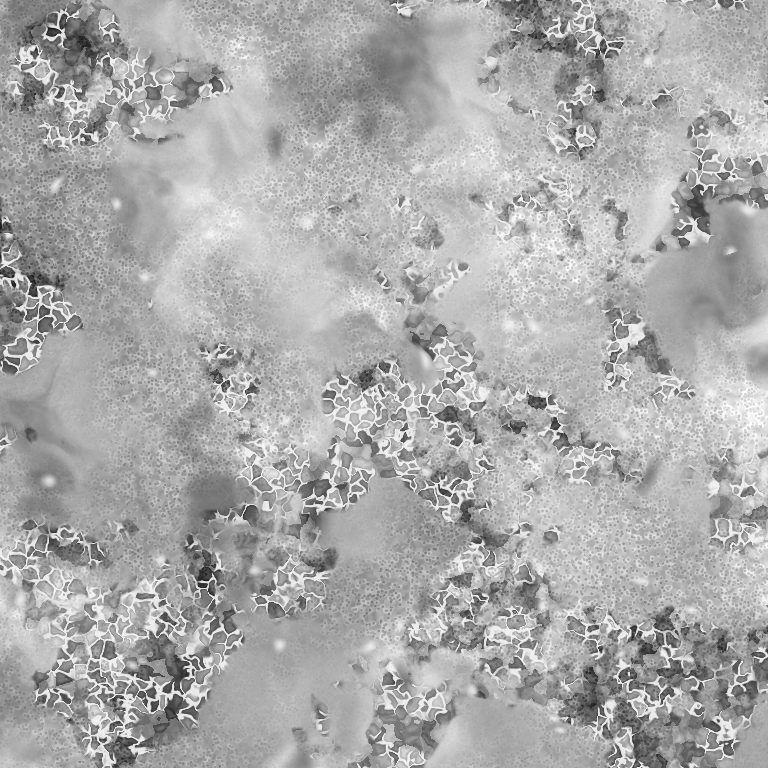
This texture is drawn by a WebGL 1 fragment shader. Its source:

```glsl
precision highp float;
// Weathered grey mineral surface: soft clouds, stippled grain, dark stains and
// clusters of crusty cells with thin bright rims. Every layer comes from one
// cellular noise: its blended tones make the clouds, its borders the rims.

uniform vec2 u_resolution;

const float BASE_GREY = 0.715;
const float RIM_GREY = 0.97;
const float STAIN_GREY = 0.30;
const float CRUST_SCALE = 62.0;
const float GRAIN_SCALE = 210.0;

vec3 hash3(vec2 p) {
  vec3 q = fract(p.xyx * vec3(0.1031, 0.1030, 0.0973));
  q += dot(q, q.yxz + 33.33);
  return fract((q.xxy + q.yzz) * q.zyx);
}

// Cellular noise: x nearest distance, y second nearest, z blended tone, w cell id.
vec4 cells(vec2 p, float seed) {
  vec2 base = floor(p);
  vec2 local = p - base;
  vec4 result = vec4(9.0, 9.0, 0.0, 0.0);
  float weightSum = 0.0;
  for (int j = -1; j <= 1; j++) {
    for (int i = -1; i <= 1; i++) {
      vec2 corner = vec2(float(i), float(j));
      vec3 rnd = hash3(base + corner + seed);
      float d = length(corner + rnd.xy - local);
      float weight = exp(-5.0 * d * d);
      result.z += weight * rnd.z;
      weightSum += weight;
      if (d < result.x) {
        result.y = result.x;
        result.x = d;
        result.w = rnd.z;
      } else {
        result.y = min(result.y, d);
      }
    }
  }
  result.z /= weightSum;
  return result;
}

// Layered blended tones, centred on 0.5.
float clouds(vec2 p, float seed) {
  float sum = 0.0;
  float amplitude = 0.5;
  float total = 0.0;
  for (int i = 0; i < 5; i++) {
    sum += amplitude * cells(p, seed).z;
    total += amplitude;
    amplitude *= 0.55;
    p = mat2(1.6, 1.2, -1.2, 1.6) * p + 7.3;
    seed += 17.0;
  }
  return sum / total;
}

// Displacement that turns straight cell borders into curls.
vec2 warp(vec2 p, float scale, float seed) {
  return vec2(cells(p * scale, seed).z, cells(p * scale, seed + 41.0).z) - 0.5;
}

// Soft spots inside a random share of the cells.
float spots(vec2 p, float share, float radius, float seed) {
  vec4 c = cells(p, seed);
  return step(1.0 - share, c.w) * (1.0 - smoothstep(0.0, radius, c.x));
}

// Stipple of fine dark pits and pale flecks.
float grain(vec2 p, float seed) {
  vec4 c = cells(p, seed);
  float pit = 1.0 - smoothstep(0.2, 0.55, c.x);
  return 0.35 * (c.z - 0.45) - 0.24 * pit * step(0.55, c.w);
}

// Crust: x change in tone of the cell bodies, y coverage of the bright rims.
vec2 crust(vec2 p, float scale, float pixel, float seed) {
  vec2 curled = p + 0.013 * warp(p, 95.0, seed + 5.0);
  vec4 c = cells(curled * scale, seed);
  float gap = c.y - c.x;
  float blur = max(0.07, scale * pixel);
  float rim = 1.0 - smoothstep(0.17 - blur, 0.17 + blur, gap);
  float broken = smoothstep(0.38, 0.56, cells(p * 43.0, seed + 9.0).z);
  float shadow = 1.0 - smoothstep(0.2, 0.75, gap);
  float body = mix(-0.27, 0.10, c.w) - 0.13 * shadow;
  return vec2(body, rim * broken);
}

void main() {
  vec2 p = gl_FragCoord.xy / u_resolution.y;
  float pixel = 1.0 / u_resolution.y;
  vec2 drift = p + 0.05 * warp(p, 14.0, 61.0);

  // Cloudy ground with pale patches
  float cloud = clouds(drift * 5.0, 3.0);
  float grey = BASE_GREY + 0.48 * (cloud - 0.5);
  grey += 0.13 * smoothstep(0.54, 0.76, clouds(drift * 7.0, 131.0));

  // Grain, strongest in scattered patches
  float grainPatch = smoothstep(0.35, 0.66, clouds(p * 6.0, 211.0));
  grey += mix(0.12, 0.85, grainPatch) * grain(p * GRAIN_SCALE, 307.0);

  // Broad stains and small dark smudges
  float stain = 0.62 * smoothstep(0.58, 0.86, clouds(drift * 6.0, 401.0));
  float smudge = 0.6 * spots(drift * vec2(9.0, 6.0), 0.22, 0.24, 503.0);
  grey = mix(grey, STAIN_GREY, max(stain, smudge));

  // Crusty clusters
  float cluster = smoothstep(0.53, 0.61, clouds(drift * 9.0, 601.0));
  vec2 layer = crust(p, CRUST_SCALE, pixel, 701.0);
  grey += cluster * layer.x;
  grey = mix(grey, RIM_GREY, 0.9 * cluster * layer.y);

  // Isolated pale flecks
  grey = mix(grey, RIM_GREY, 0.8 * spots(drift * 16.0, 0.14, 0.2, 809.0));

  gl_FragColor = vec4(vec3(clamp(grey, 0.12, 1.0)), 1.0);
}
```
